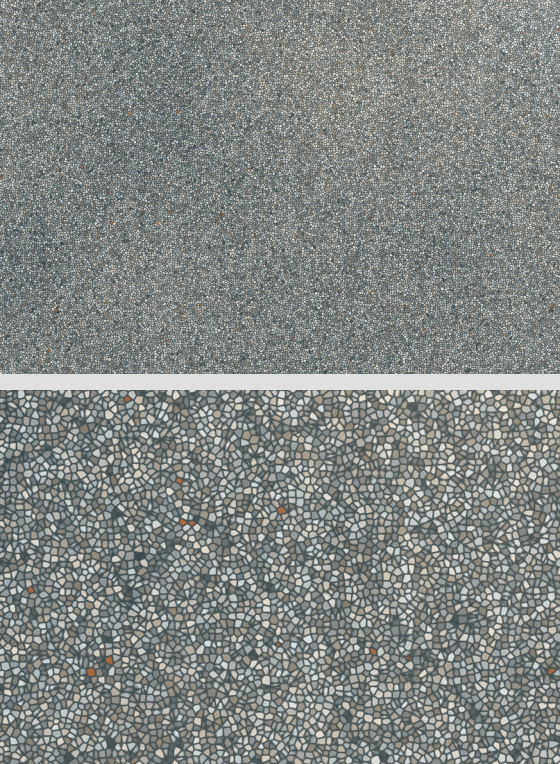
Top: the whole. Bottom: its middle third, enlarged.
A Shadertoy shader for this texture:

```glsl
vec3 hash3(vec2 p) {
    vec3 q = fract(p.xyx * vec3(0.1031, 0.1030, 0.0973));
    q += dot(q, q.yxz + 33.33);
    return fract((q.xxy + q.yzz) * q.zyx);
}

float valueNoise(vec2 p) {
    vec2 cell = floor(p), f = fract(p);
    f = f * f * (3.0 - 2.0 * f);
    float low = mix(hash3(cell).x, hash3(cell + vec2(1, 0)).x, f.x);
    float high = mix(hash3(cell + vec2(0, 1)).x, hash3(cell + vec2(1, 1)).x, f.x);
    return mix(low, high, f.y);
}

float fbm(vec2 p) {
    float sum = 0.0, weight = 0.5;
    for (int i = 0; i < 4; i++) {
        sum += weight * valueNoise(p);
        p = p * 2.03 + 17.3;
        weight *= 0.5;
    }
    return sum / 0.9375;
}

// Packed pale chips separated by dark blue-green crevices
vec3 gravel(vec2 uv) {
    vec2 p = uv * 165.0 + 40.0;
    vec2 cell = floor(p);
    float nearest = 9.0, second = 9.0;
    vec2 chipId = cell;
    for (int y = -1; y <= 1; y++) {
        for (int x = -1; x <= 1; x++) {
            vec2 id = cell + vec2(x, y);
            float d = length(id + hash3(id).xy - p);
            if (d < nearest) {
                second = nearest;
                nearest = d;
                chipId = id;
            } else {
                second = min(second, d);
            }
        }
    }
    vec3 rnd = hash3(chipId + 311.0);
    vec3 chip = vec3(0.69, 0.685, 0.66) + (rnd.x - 0.5) * 0.38;
    chip += (rnd.y - 0.5) * vec3(0.07, 0.0, -0.07);
    chip = mix(chip, vec3(0.66, 0.42, 0.27), step(0.9985, rnd.z));
    float body = smoothstep(0.0, 0.42, second - nearest);
    return mix(vec3(0.265, 0.31, 0.32), chip, body);
}

// Rare larger ochre pebbles, one candidate per coarse cell
vec3 addPebbles(vec3 color, vec2 uv) {
    vec2 cell = floor(uv * 4.0);
    vec3 rnd = hash3(cell + 71.0);
    vec2 offset = (fract(uv * 4.0) - 0.2 - 0.6 * rnd.xy) / 4.0;
    float radius = 0.005 + 0.002 * valueNoise(uv * 300.0);
    float mask = 1.0 - smoothstep(0.5 * radius, radius, length(offset));
    return mix(color, vec3(0.68, 0.48, 0.32), 0.75 * mask * step(0.86, rnd.z));
}

void mainImage(out vec4 fragColor, in vec2 fragCoord) {
    vec2 uv = fragCoord / iResolution.y;

    // Area average over the pixel
    vec3 color = vec3(0.0);
    for (int y = -1; y <= 1; y++) {
        for (int x = -1; x <= 1; x++) {
            color += gravel((fragCoord + vec2(x, y) / 3.0) / iResolution.y) / 9.0;
        }
    }
    color = addPebbles(color, uv);

    // Broad worn patches, faint vertical streaks and slanting light
    float wear = fbm(uv * vec2(2.5, 3.5) + 5.0) - 0.5;
    float streak = valueNoise(vec2(uv.x * 45.0, uv.y * 4.0)) - 0.5;
    color += wear * vec3(0.13, 0.10, 0.07) + streak * 0.025;
    color += (uv.x / 1.5 + uv.y - 1.0) * vec3(0.025, 0.02, 0.015);
    vec2 corner = uv - vec2(iResolution.x / iResolution.y, 1.0);
    color += 0.07 * exp(-12.0 * dot(corner, corner));
    fragColor = vec4(clamp(color, 0.0, 1.0), 1.0);
}
```
